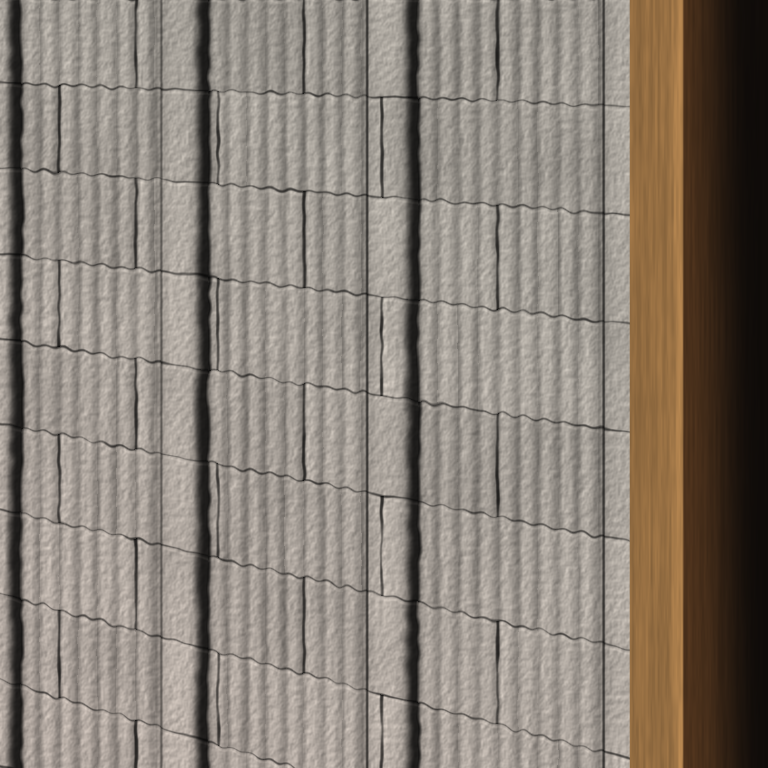
A Shadertoy shader for this texture:

```glsl
// Ribbed concrete block wall in perspective, with a timber post at the right.
// Bays of one round pillar and one ribbed panel share fanned courses; relief
// comes from value noise lit from the left, with staggered vertical joints.

float hash(vec2 p) {
    p = fract(p * vec2(0.1031, 0.1137));
    p += dot(p, p.yx + 33.33);
    return fract((p.x + p.y) * p.x * 7.31 + p.y * 13.7);
}

float noise(vec2 p) {
    vec2 i = floor(p), f = fract(p);
    f = f * f * (3.0 - 2.0 * f);
    return mix(mix(hash(i), hash(i + vec2(1, 0)), f.x),
               mix(hash(i + vec2(0, 1)), hash(i + vec2(1, 1)), f.x), f.y);
}

// Soft line of half width w at signed distance d
float line(float d, float w) {
    float blur = 0.7 / iResolution.y + 0.0006;
    return 1.0 - smoothstep(w - blur, w + blur, abs(d));
}

// Rough cast surface: difference of noise along the light direction
float relief(vec2 p) {
    vec2 a = p * vec2(190.0, 160.0), b = p * vec2(370.0, 310.0) + 50.0;
    return noise(a) - noise(a + vec2(0.55, -0.45))
         + 0.6 * (noise(b) - noise(b + vec2(0.6, -0.5)));
}

vec3 wall(vec2 p) {
    // Per bay: pillar left, panel left, joint on even courses, joint on odd ones
    vec4 bays[4] = vec4[4](vec4(-0.034, 0.027, 0.177, 0.077),
                           vec4(0.210, 0.271, 0.396, 0.284),
                           vec4(0.478, 0.544, 0.648, 0.497),
                           vec4(0.786, 0.870, 2.0, 2.0));
    vec4 bay = bays[0];
    float id = 0.0;
    for (int i = 1; i < 4; i++)
        if (p.x > bays[i].x) { bay = bays[i]; id = float(i); }

    bool panel = p.x > bay.y;
    float wobble = noise(p * vec2(70.0, 60.0)) - 0.5;
    float ribs = (p.x - bay.y + 0.0025 * wobble) / (id == 2.0 ? 0.0261 : 0.0249);
    float rib = fract(ribs);

    // Courses grow taller to the right; joints are scalloped by the ribs
    float height = 0.111 + 0.0374 * p.x;
    float scallop = panel ? 0.0016 * sin(6.283 * rib)
                          : 0.004 * pow(abs((p.x - bay.x) / (bay.y - bay.x) - 0.4), 2.0);
    float course = (1.003 - p.y + 0.004 * wobble + scallop) / height;
    float row = floor(course);
    float across = (course - floor(course + 0.5)) * height;

    // Body shading of ribs or pillar
    float light;
    if (panel) {
        float crest = smoothstep(0.0, 0.28, rib) * (1.0 - smoothstep(0.45, 1.0, rib));
        float depth = 0.17 + 0.14 * hash(vec2(floor(ribs) + 17.0 * id, row));
        light = 1.03 - depth * (1.0 - crest);
    } else {
        float t = (p.x - bay.x) / (bay.y - bay.x);
        light = 0.94 + 0.10 * smoothstep(0.0, 0.25, t) - 0.20 * smoothstep(0.5, 0.85, t);
    }

    // Crevice cast at the right side of each pillar, ragged per course
    float edge = p.x - bay.y + 0.004 * wobble + 0.003 * (hash(vec2(row, id + 9.0)) - 0.5);
    float crevice = smoothstep(-0.021, -0.005, edge) * (1.0 - smoothstep(-0.001, 0.005, edge));
    light *= 1.0 - 0.80 * crevice;
    light *= 1.0 - 0.18 * smoothstep(-0.002, 0.0, edge) * (1.0 - smoothstep(0.0, 0.016, edge));

    // Course joints with a lit lower lip
    float wear = noise(p * vec2(34.0, 40.0) + 7.0);
    light += 0.07 * line(across - 0.0045, 0.0015);
    light *= 1.0 - (0.30 + 0.32 * wear) * line(across, 0.0007 + 0.0009 * wear);

    // Staggered vertical joints, and the straight joint between bays
    float jointX = mod(row, 2.0) < 0.5 ? bay.z : bay.w;
    float joint = p.x - jointX + 0.0025 * wobble;
    light += 0.06 * line(joint - 0.005, 0.002);
    light *= 1.0 - (0.45 + 0.3 * wear) * line(joint, 0.0012 + 0.001 * wear);
    float seam = p.x - bay.x;
    for (int i = 1; i < 4; i++)
        if (abs(p.x - bays[i].x) < abs(seam)) seam = p.x - bays[i].x;
    light *= 1.0 - (id < 1.5 && seam < 0.1 && p.x < 0.35 ? 0.35 : 0.62) * line(seam, 0.0016);
    light *= 1.0 - 0.13 * line(seam + 0.003, 0.004);

    // Block tone, blotches and grain
    float side = p.x > jointX ? 1.0 : 0.0;
    light *= 0.97 + 0.06 * hash(vec2(row + 3.0, id * 4.0 + side));
    light *= 0.97 + 0.06 * noise(p * 14.0);
    light *= 1.0 + 0.17 * relief(p);
    vec3 concrete = mix(vec3(0.645, 0.625, 0.595), vec3(0.70, 0.66, 0.63),
                        clamp(1.1 - p.y - 0.7 * p.x, 0.0, 1.0));
    return concrete * light;
}

vec3 timber(vec2 p) {
    float grain = noise(p * vec2(330.0, 7.0)) + 0.5 * noise(p * vec2(520.0, 40.0)) - 0.75;
    vec3 front = vec3(0.61, 0.45, 0.27) * (0.95 + 0.16 * smoothstep(0.868, 0.888, p.x));
    vec3 shade = mix(vec3(0.30, 0.195, 0.11), vec3(0.06, 0.045, 0.035),
                     smoothstep(0.89, 0.985, p.x + 0.02 * (p.y - 0.5)));
    float blur = 0.7 / iResolution.y + 0.0008;
    return mix(front, shade, smoothstep(-blur, blur, p.x - 0.8895)) * (1.0 + 0.17 * grain);
}

void mainImage(out vec4 fragColor, in vec2 fragCoord) {
    vec2 p = fragCoord / iResolution.xy;
    float blur = 0.7 / iResolution.y;
    vec3 color = mix(wall(p), timber(p), smoothstep(-blur, blur, p.x - 0.820));
    fragColor = vec4(clamp(color, 0.0, 1.0), 1.0);
}
```
